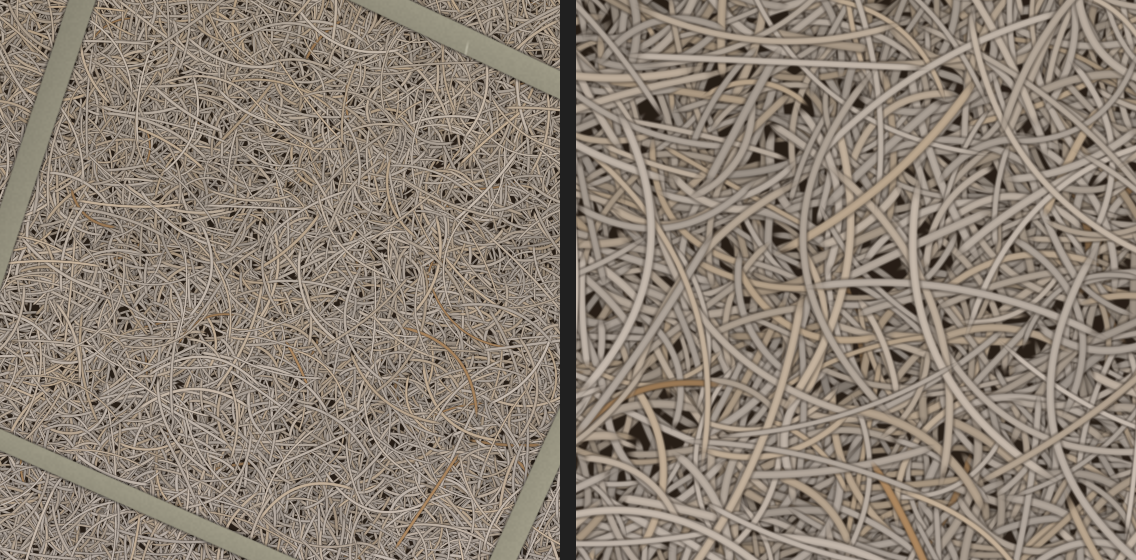
Left, the full canvas; right, a detail of the centre.
This texture is drawn by a Shadertoy shader. Its source:

```glsl
// Wood-wool ceiling panels: fine pale strands matted over small dark gaps, framed
// by four slanting metal strips. Layers of rotated cells each hold one bent strand;
// layers are painted from deep to shallow, every strand shading those beneath.

const int   LAYERS      = 32;
const int   LONG_LAYERS = 4;                    // topmost layers with long strands
const vec2  CELL_RANGE  = vec2(0.046, 0.080);   // strand spacing, in canvas heights
const float LONG_CELL   = 0.125;
const vec2  HALF_WIDTH  = vec2(0.0015, 0.0026);
const vec2  HALF_LENGTH = vec2(0.62, 0.88);     // in cells
const float MAX_BEND    = 1.15;                 // curvature, per cell
const float SHADOW      = 0.40;
const float SOFTNESS    = 0.0009;               // half width of a blurred edge
const vec3  GAP_COLOR    = vec3(0.15, 0.115, 0.085);
const vec3  STRAND_COLOR = vec3(0.715, 0.668, 0.622);
const vec3  TAN_TINT     = vec3(1.00, 0.95, 0.86);
const vec3  GREY_TINT    = vec3(0.99, 1.00, 1.01);
const vec3  RUST_TINT    = vec3(0.88, 0.74, 0.56);
const vec3  STRIP_COLOR  = vec3(0.60, 0.585, 0.51);
const vec2  NICK_POS     = vec2(0.833, 0.911);  // small scuff on one strip

// Centre line of each strip (start, end) and its half width
const vec4 STRIP_LINES[4] = vec4[4](
    vec4(0.147, 1.0, 0.0, 0.557), vec4(0.677, 1.0, 1.0, 0.848),
    vec4(0.0, 0.215, 0.488, 0.0), vec4(1.0, 0.221, 0.898, 0.0));
const vec4 STRIP_HALF = vec4(0.0230, 0.0232, 0.0178, 0.0220);

// Integer hash: four random values in 0..1
vec4 hash4(ivec3 key) {
    uvec4 v = uvec4(uvec3(key), 7u) * 1664525u + 1013904223u;
    for (int i = 0; i < 2; i++) {
        v.x += v.y * v.w;
        v.y += v.z * v.x;
        v.z += v.x * v.y;
        v.w += v.y * v.z;
        v ^= v >> 16u;
    }
    return vec4(v >> 8u) / 16777216.0;
}

float valueNoise(vec2 p) {
    ivec2 c = ivec2(floor(p));
    vec2 f = fract(p);
    f = f * f * (3.0 - 2.0 * f);
    float a = hash4(ivec3(c, 91)).x, b = hash4(ivec3(c + ivec2(1, 0), 91)).x;
    float d = hash4(ivec3(c + ivec2(0, 1), 91)).x, e = hash4(ivec3(c + 1, 91)).x;
    return mix(mix(a, b, f.x), mix(d, e, f.x), f.y);
}

mat2 rotation(float angle) {
    float c = cos(angle), s = sin(angle);
    return mat2(c, s, -s, c);
}

// Paints the strand owned by one cell; local is measured from the cell corner
void paintStrand(inout vec3 color, vec2 local, ivec3 key, float cell, float depth, float soft) {
    vec4 r = hash4(key);
    vec2 q = rotation(r.z * 6.2832) * (local - r.xy);
    vec4 s = fract(r * 977.0);
    float halfLen = mix(HALF_LENGTH.x, HALF_LENGTH.y, s.x);
    if (abs(q.x) > halfLen) return;

    // Distance to a parabolic bend, corrected for its slope
    float bend = (r.w * 2.0 - 1.0) * MAX_BEND;
    float slope = bend * q.x;
    float side = (q.y - 0.5 * slope * q.x) * inversesqrt(1.0 + slope * slope) * cell;
    float taper = 1.0 - smoothstep(halfLen - 0.15, halfLen, abs(q.x));
    float width = mix(HALF_WIDTH.x, HALF_WIDTH.y, s.y) * (0.4 + 0.6 * taper);
    float d = abs(side);
    if (d > width * 2.0 + soft) return;

    float shade = (1.0 - smoothstep(width * 0.8, width * 2.0, d)) * SHADOW * taper;
    color = mix(color, GAP_COLOR, shade);

    // Rounded profile, tone and tint of this strand
    float across = side / width;
    vec3 tint = s.w > 0.994 ? RUST_TINT : mix(GREY_TINT, TAN_TINT, s.w * s.w * s.w);
    float tone = mix(0.92, 1.07, s.z) * mix(0.74, 1.04, depth);
    tone *= 1.0 - 0.16 * min(across * across, 1.0);
    float cover = 1.0 - smoothstep(width - soft, width + soft, d);
    color = mix(color, STRAND_COLOR * tint * tone, cover * taper);
}

vec3 woodWool(vec2 p, float soft) {
    vec3 color = GAP_COLOR;
    for (int layer = 0; layer < LAYERS; layer++) {
        float n = float(layer);
        float cell = mix(CELL_RANGE.x, CELL_RANGE.y, fract(n * 0.618));
        if (layer >= LAYERS - LONG_LAYERS) cell = LONG_CELL;
        vec2 g = rotation(n * 2.4) * p / cell + n * vec2(17.3, 9.7);
        ivec2 home = ivec2(floor(g));
        for (int j = -1; j <= 1; j++)
        for (int i = -1; i <= 1; i++) {
            ivec2 id = home + ivec2(i, j);
            paintStrand(color, g - vec2(id), ivec3(id, layer), cell, n / float(LAYERS - 1), soft);
        }
    }
    // Uneven soiling, cooler and paler toward the bottom
    color *= 0.975 + 0.05 * valueNoise(p * 5.0);
    return color * mix(vec3(1.02, 1.02, 1.03), vec3(0.98, 0.97, 0.95), p.y);
}

void paintStrips(inout vec3 color, vec2 p, float px) {
    float grain = valueNoise(p * 260.0) - 0.5;
    for (int i = 0; i < 4; i++) {
        vec2 start = STRIP_LINES[i].xy;
        vec2 dir = normalize(STRIP_LINES[i].zw - start);
        float side = dot(p - start, vec2(-dir.y, dir.x));
        float edge = abs(side) - STRIP_HALF[i];
        color *= 1.0 - 0.35 * (1.0 - smoothstep(0.0, 0.006, edge));
        vec3 metal = STRIP_COLOR * (1.0 + 0.04 * grain + 0.03 * side / STRIP_HALF[i]);
        metal *= 1.0 - 0.10 * (1.0 - p.x) * p.y;
        metal *= 0.93 + 0.07 * smoothstep(0.0, 0.003, -edge);
        color = mix(color, metal, 1.0 - smoothstep(-px, px, edge));
    }
    // Pale, thin scuff
    vec2 n = abs(rotation(0.2) * (p - NICK_POS));
    color += 0.12 * (1.0 - smoothstep(0.0, 0.004, n.x)) * (1.0 - smoothstep(0.004, 0.02, n.y));
}

void mainImage(out vec4 fragColor, in vec2 fragCoord) {
    float px = 1.0 / iResolution.y;
    vec2 p = fragCoord * px;
    vec3 color = woodWool(p, max(SOFTNESS, 0.6 * px));
    paintStrips(color, p, px);
    fragColor = vec4(clamp(color, 0.0, 1.0), 1.0);
}
```
